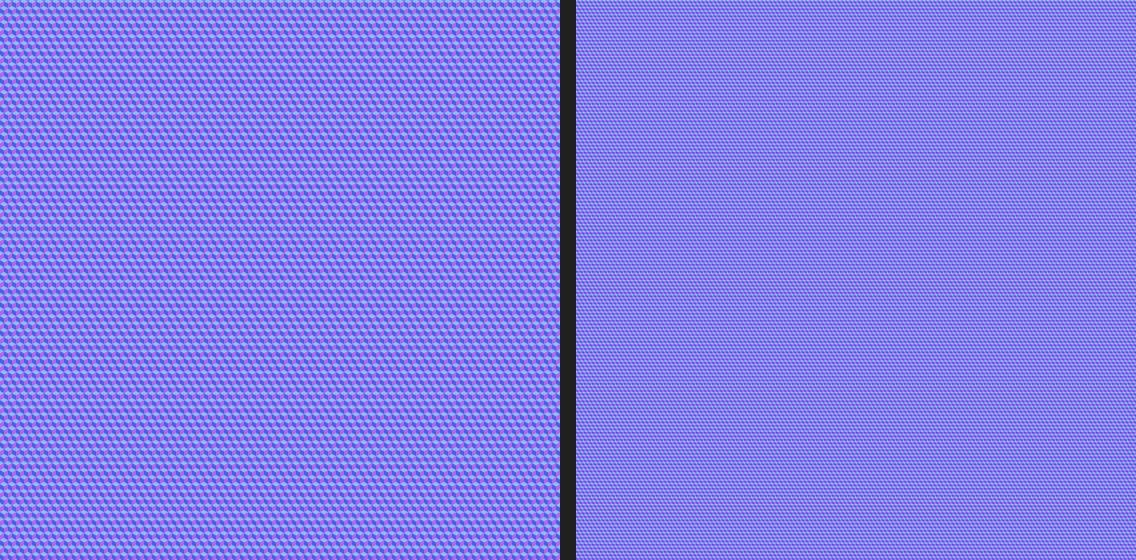
Left: one tile. Right: repeated 2 by 2.
This texture map is drawn by a Shadertoy shader. Its source:

```glsl
// Seamless tumbling-block pattern: small hexagonal cubes with three flat faces.

const vec2 GRID = vec2(70.0, 80.0);            // cubes across, staggered rows down
const vec3 TOP_COLOR = vec3(0.50, 0.77, 0.94);
const vec3 LEFT_COLOR = vec3(0.30, 0.36, 0.93);
const vec3 RIGHT_COLOR = vec3(0.74, 0.37, 0.93);
const int SAMPLES = 5;                         // antialiasing samples per axis

// Offset from the nearest lattice point; the lattice steps one column and two rows.
vec2 latticeOffset(vec2 p, vec2 origin) {
    vec2 period = vec2(1.0, 2.0);
    return mod(p - origin + 0.5 * period, period) - 0.5 * period;
}

// Hexagonal norm, equal to 0.5 on the outline of a cell.
float hexNorm(vec2 p) {
    p = abs(p);
    return max(p.x, 0.5 * p.x + 0.75 * p.y);
}

// Position relative to the centre of the enclosing hexagon.
vec2 hexLocal(vec2 p) {
    vec2 evenRow = latticeOffset(p, vec2(0.5, 0.5));
    vec2 oddRow = latticeOffset(p, vec2(0.0, 1.5));
    return hexNorm(evenRow) < hexNorm(oddRow) ? evenRow : oddRow;
}

// The three rhombic faces meet at the centre of the hexagon.
vec3 cubeColor(vec2 local, vec3 top, vec3 left, vec3 right) {
    vec3 side = local.x < 0.0 ? left : right;
    return local.y > abs(local.x) * 2.0 / 3.0 ? top : side;
}

void mainImage(out vec4 fragColor, in vec2 fragCoord) {
    // Average a regular grid of samples over the pixel to smooth every edge.
    vec3 sum = vec3(0.0);
    for (int j = 0; j < SAMPLES; j++) {
        for (int i = 0; i < SAMPLES; i++) {
            vec2 jitter = (vec2(i, j) + 0.5) / float(SAMPLES) - 0.5;
            vec2 uv = (fragCoord + jitter) / iResolution.xy;
            vec2 local = hexLocal(uv * GRID);
            sum += cubeColor(local, TOP_COLOR, LEFT_COLOR, RIGHT_COLOR);
        }
    }
    fragColor = vec4(sum / float(SAMPLES * SAMPLES), 1.0);
}
```
